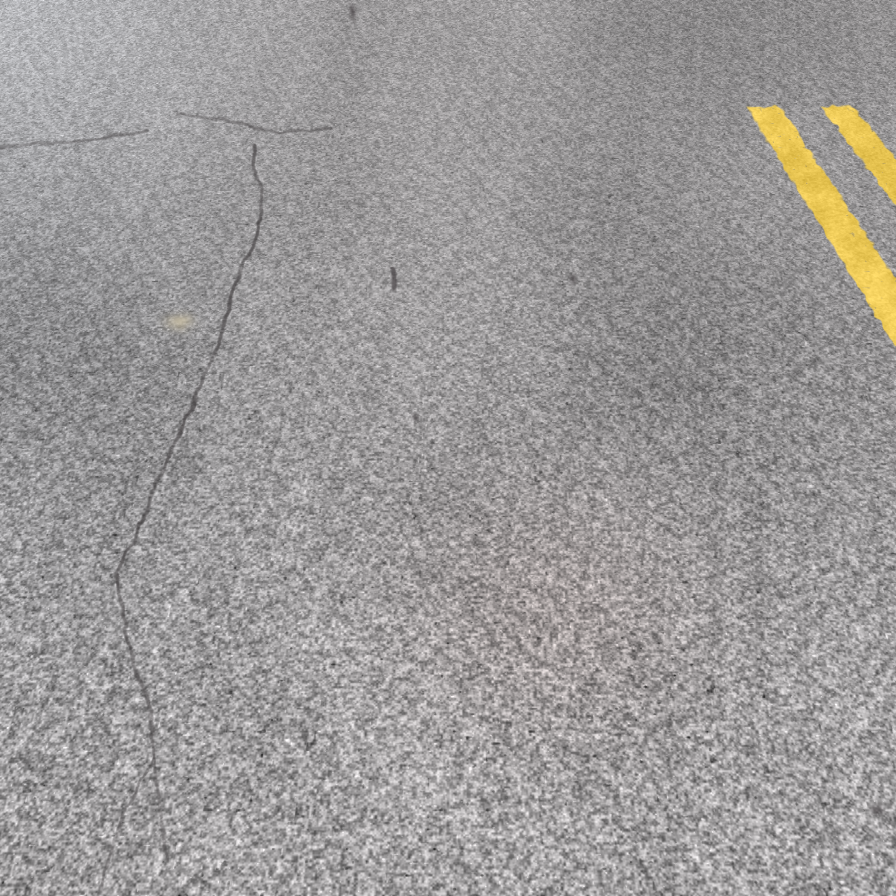
A WebGL 1 fragment shader for this texture:

```glsl
precision highp float;
// Sunlit grey asphalt in perspective, with thin cracks and two yellow road stripes.
uniform vec2 u_resolution;

float hash(vec2 p) {
  return fract(sin(dot(p, vec2(12.9898, 78.233))) * 43758.5453);
}

float noise(vec2 p) {
  vec2 i = floor(p), f = fract(p);
  f = f * f * (3.0 - 2.0 * f);
  return mix(mix(hash(i), hash(i + vec2(1, 0)), f.x),
             mix(hash(i + vec2(0, 1)), hash(i + vec2(1, 1)), f.x), f.y);
}

float fbm(vec2 p) {
  float sum = 0.0, amp = 0.5;
  for (int i = 0; i < 4; i++) {
    sum += amp * noise(p);
    p = p * 2.03 + 17.1;
    amp *= 0.5;
  }
  return sum;
}

float segment(vec2 p, vec2 a, vec2 b) {
  vec2 d = b - a;
  return length(p - a - d * clamp(dot(p - a, d) / dot(d, d), 0.0, 1.0));
}

float bend(vec2 p, vec2 a, vec2 b, vec2 c) {
  return min(segment(p, a, b), segment(p, b, c));
}

// Soft elliptical patch: 1 at its centre, fading outwards
float patchAt(vec2 p, vec2 centre, vec2 radius) {
  vec2 d = (p - centre) / radius;
  return exp(-dot(d, d));
}

float stripe(vec2 p, float left, float leftSlope, float right, float rightSlope, float soft) {
  float t = 0.881 - p.y;
  return smoothstep(-soft, soft, p.x - left - leftSlope * t)
       * smoothstep(-soft, soft, right + rightSlope * t - p.x)
       * smoothstep(-soft, soft, t);
}

float longCrack(vec2 p) {
  float d = bend(p, vec2(0.283, 0.837), vec2(0.284, 0.805), vec2(0.292, 0.789));
  d = min(d, bend(p, vec2(0.292, 0.789), vec2(0.288, 0.733), vec2(0.267, 0.694)));
  d = min(d, bend(p, vec2(0.267, 0.694), vec2(0.254, 0.659), vec2(0.241, 0.603)));
  d = min(d, bend(p, vec2(0.241, 0.603), vec2(0.215, 0.551), vec2(0.176, 0.466)));
  d = min(d, bend(p, vec2(0.176, 0.466), vec2(0.15, 0.395), vec2(0.128, 0.362)));
  d = min(d, bend(p, vec2(0.128, 0.362), vec2(0.143, 0.29), vec2(0.154, 0.245)));
  return min(d, bend(p, vec2(0.154, 0.245), vec2(0.169, 0.206), vec2(0.171, 0.154)));
}

float faintCracks(vec2 p) {
  float d = bend(p, vec2(-0.01, 0.835), vec2(0.09, 0.842), vec2(0.165, 0.855));
  d = min(d, bend(p, vec2(0.2, 0.872), vec2(0.27, 0.862), vec2(0.31, 0.852)));
  d = min(d, segment(p, vec2(0.31, 0.852), vec2(0.37, 0.858)));
  d = min(d, bend(p, vec2(0.171, 0.154), vec2(0.137, 0.09), vec2(0.108, 0.0)));
  return min(d, segment(p, vec2(0.171, 0.154), vec2(0.187, 0.04)));
}

void main() {
  vec2 uv = gl_FragCoord.xy / u_resolution;
  vec2 ground = vec2(uv.x - 0.5, uv.y) / (1.0 - 0.45 * uv.y);

  // Broad light and worn patches
  float tone = 0.605 + 0.1 * (fbm(uv * vec2(7.0, 5.0) + 3.0) - 0.47);
  tone += 0.09 * patchAt(uv, vec2(0.08, 1.0), vec2(0.3, 0.2));
  tone += 0.035 * patchAt(uv, vec2(0.52, 0.75), vec2(0.12, 0.4));
  tone += 0.035 * patchAt(uv, vec2(0.65, 0.1), vec2(0.5, 0.25));
  tone -= 0.055 * patchAt(uv, vec2(0.78, 0.6), vec2(0.2, 0.22));
  tone -= 0.045 * patchAt(uv, vec2(0.95, 0.97), vec2(0.35, 0.1));
  tone -= 0.05 * patchAt(uv, vec2(0.03, 0.62), vec2(0.18, 0.16));
  tone -= 0.04 * patchAt(uv, vec2(0.39, 0.87), vec2(0.035, 0.12));

  // Stone grain, coarser and stronger nearby
  float grain = 0.65 * (noise(ground * 250.0) - 0.5)
              + 0.4 * (noise(ground * 430.0 + 31.0) - 0.5)
              + 0.25 * (noise(ground * 110.0 + 9.0) - 0.5);
  float strength = mix(0.58, 0.28, smoothstep(0.0, 1.0, uv.y));
  float chips = smoothstep(0.86, 1.0, noise(ground * 190.0 + 70.0));
  float pits = smoothstep(0.88, 1.0, noise(ground * 130.0 + 120.0));
  tone += strength * (grain + 0.3 * chips - 0.4 * pits);

  vec3 tint = mix(vec3(1.005, 0.992, 0.997), vec3(0.992, 0.997, 1.015),
                  smoothstep(0.45, 0.0, uv.x) * uv.y);
  tint += vec3(0.03, 0.0, -0.01) * patchAt(uv, vec2(0.62, 0.32), vec2(0.16, 0.14));
  vec3 color = tone * tint;

  // Cracks with ragged edges and uneven depth
  vec2 ragged = uv + 0.009 * (vec2(fbm(uv * 55.0), fbm(uv * 55.0 + 40.0)) - 0.47);
  float depth = 0.45 + 0.55 * noise(uv * 60.0);
  float cracks = 0.75 * smoothstep(0.0034, 0.0005, longCrack(ragged));
  cracks = max(cracks, 0.5 * smoothstep(0.003, 0.0004, faintCracks(ragged)));
  color = mix(color, vec3(0.25, 0.235, 0.24), cracks * depth);

  // Dark stains and one pale spot
  float stains = smoothstep(0.0045, 0.001, segment(ragged, vec2(0.438, 0.7), vec2(0.439, 0.678)));
  stains = max(stains, patchAt(ragged, vec2(0.394, 0.986), vec2(0.003, 0.009)));
  stains = max(stains, patchAt(ragged, vec2(0.638, 0.687), vec2(0.004)));
  stains = max(stains, patchAt(ragged, vec2(0.465, 0.534), vec2(0.004)));
  stains = max(stains, patchAt(ragged, vec2(0.979, 0.095), vec2(0.007, 0.005)));
  color = mix(color, vec3(0.27, 0.25, 0.26), 0.7 * stains);
  color = mix(color, vec3(0.78, 0.74, 0.64), 0.8 * patchAt(ragged, vec2(0.2, 0.64), vec2(0.013, 0.009)));

  // Yellow stripes, slightly worn
  vec2 edge = uv + 0.004 * (vec2(noise(uv * 170.0), noise(uv * 170.0 + 50.0)) - 0.5);
  float paint = max(stripe(edge, 0.833, 0.621, 0.87, 0.676, 0.0018),
                    stripe(edge, 0.917, 0.753, 0.951, 0.86, 0.0018));
  vec3 yellow = vec3(0.94, 0.8, 0.34) + 0.22 * (fbm(uv * 45.0) - 0.47) + 0.1 * grain;
  color = mix(color, yellow, paint * (0.98 - 0.35 * pits));

  gl_FragColor = vec4(clamp(color, 0.0, 1.0), 1.0);
}
```
